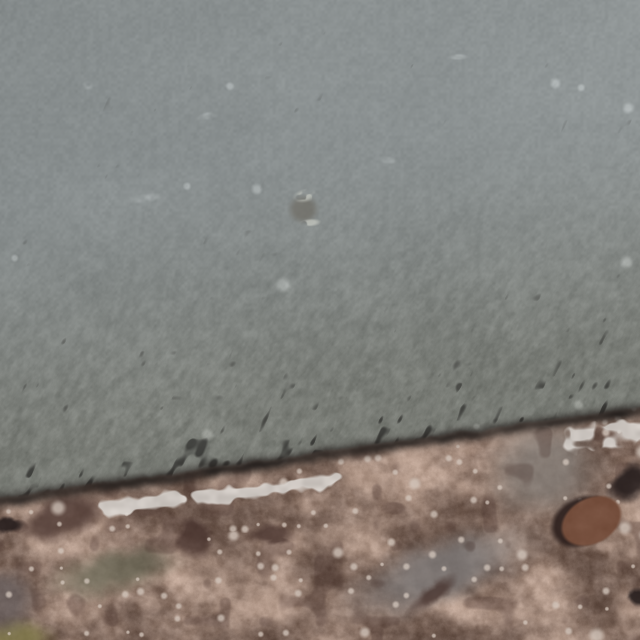
Reproduce this texture procedurally as a three.js fragment shader.

```glsl
// Grey concrete slab with a pitted lower edge above brown stony soil.
varying vec2 vUv;

float hash(vec2 p) {
  return fract(sin(dot(p, vec2(127.1, 311.7))) * 43758.5453);
}

float noise(vec2 p) {
  vec2 i = floor(p), f = fract(p);
  f = f * f * (3.0 - 2.0 * f);
  return mix(mix(hash(i), hash(i + vec2(1, 0)), f.x),
             mix(hash(i + vec2(0, 1)), hash(i + vec2(1, 1)), f.x), f.y);
}

float fbm(vec2 p) {
  float sum = 0.0, amp = 0.5;
  for (int i = 0; i < 5; i++) {
    sum += amp * noise(p);
    p = mat2(1.6, 1.2, -1.2, 1.6) * p + 7.3;
    amp *= 0.5;
  }
  return sum;
}

// Soft tilted ellipse: 1 at the centre, 0 outside.
float blob(vec2 p, vec2 centre, vec2 radius, float tilt, float soft) {
  p -= centre;
  p = vec2(p.x * cos(tilt) + p.y * sin(tilt), p.y * cos(tilt) - p.x * sin(tilt));
  return 1.0 - smoothstep(1.0 - soft, 1.0 + soft, length(p / radius));
}

// Strip of paint between two points.
float strip(vec2 p, vec2 a, vec2 b, float halfWidth) {
  vec2 d = b - a;
  float t = clamp(dot(p - a, d) / dot(d, d), 0.0, 1.0);
  return 1.0 - smoothstep(halfWidth - 0.003, halfWidth + 0.003, length(p - a - d * t));
}

// Pale round grains, one per grid cell, only in some cells.
float grains(vec2 p, float cells, float share) {
  vec2 id = floor(p * cells), f = fract(p * cells);
  vec2 spot = 0.3 + 0.4 * vec2(hash(id + 3.1), hash(id + 8.7));
  float size = 0.12 + 0.16 * hash(id + 5.9);
  return step(hash(id), share) * (1.0 - smoothstep(size * 0.4, size * 1.5, length(f - spot)));
}

vec3 concrete(vec2 p, float above) {
  vec3 col = mix(vec3(0.475, 0.485, 0.46), vec3(0.545, 0.568, 0.57), smoothstep(0.0, 0.5, above));
  col += 0.035 * (p.x - 0.5) * smoothstep(0.1, 0.6, above);
  col += 0.04 * (fbm(p * vec2(6, 9)) - 0.5);

  // Fine slanted grain, rougher toward the edge
  vec2 q = vec2(p.x - 0.45 * p.y, p.y);
  float rough = 1.0 - smoothstep(0.05, 0.5, above);
  col += (0.04 + 0.10 * rough) * (fbm(q * vec2(100, 65)) - 0.48);
  col += 0.03 * (noise(p * 210.0) - 0.5);

  // Dark pits, gathered near the edge
  float pits = 0.65 * noise(q * vec2(100, 58)) + 0.35 * noise(q * vec2(45, 30) + 9.0);
  float dense = exp(-above * 8.0);
  float level = 0.86 - 0.23 * dense;
  col = mix(col, vec3(0.21, 0.21, 0.20), smoothstep(level, level + 0.16, pits) * (0.3 + 0.7 * dense));

  // Small raised flecks and the larger chip
  float flecks = blob(p, vec2(0.228, 0.69), vec2(0.02, 0.006), 0.15, 0.5)
    + blob(p, vec2(0.325, 0.819), vec2(0.013, 0.005), 0.2, 0.5)
    + blob(p, vec2(0.605, 0.75), vec2(0.013, 0.005), -0.1, 0.5)
    + blob(p, vec2(0.716, 0.911), vec2(0.012, 0.004), 0.0, 0.5)
    + blob(p, vec2(0.137, 0.867), vec2(0.007, 0.006), 0.0, 0.5);
  col += 0.10 * flecks * noise(p * 130.0) + 0.12 * grains(p, 26.0, 0.03);
  col = mix(col, vec3(0.43, 0.42, 0.39), 0.7 * blob(p, vec2(0.474, 0.673), vec2(0.02, 0.019), 0.0, 0.4));
  float rim = blob(p, vec2(0.476, 0.694), vec2(0.014, 0.008), 0.2, 0.5)
    + blob(p, vec2(0.485, 0.652), vec2(0.013, 0.005), 0.1, 0.5);
  return mix(col, vec3(0.77, 0.78, 0.75), 0.75 * rim * smoothstep(0.2, 0.6, noise(p * 120.0)));
}

vec3 soil(vec2 p) {
  vec2 w = p + 0.025 * (vec2(fbm(p * 22.0), fbm(p * 22.0 + 40.0)) - 0.5);
  vec3 col = mix(vec3(0.40, 0.32, 0.28), vec3(0.72, 0.62, 0.56), smoothstep(0.15, 0.8, fbm(p * vec2(14, 20))));
  col += 0.24 * (fbm(p * 75.0) - 0.48);

  // Grey, green and yellowish patches
  col = mix(col, vec3(0.49, 0.48, 0.48), 0.75 * blob(w, vec2(0.69, 0.105), vec2(0.12, 0.04), 0.35, 0.6));
  col = mix(col, vec3(0.53, 0.51, 0.49), 0.7 * blob(w, vec2(0.85, 0.27), vec2(0.07, 0.06), 0.4, 0.6));
  col = mix(col, vec3(0.39, 0.39, 0.32), 0.7 * blob(w, vec2(0.18, 0.105), vec2(0.08, 0.028), 0.2, 0.6));
  col = mix(col, vec3(0.55, 0.53, 0.32), 0.7 * blob(w, vec2(0.02, 0.0), vec2(0.05, 0.025), 0.0, 0.6));
  col = mix(col, vec3(0.38, 0.36, 0.37), 0.6 * blob(w, vec2(0.0, 0.06), vec2(0.05, 0.04), 0.0, 0.6));

  // Dark hollows and clods
  float clods = blob(w, vec2(0.10, 0.192), vec2(0.055, 0.032), 0.4, 0.4)
    + blob(w, vec2(0.305, 0.158), vec2(0.023, 0.027), 0.5, 0.4)
    + blob(w, vec2(0.42, 0.164), vec2(0.03, 0.012), 0.1, 0.5)
    + blob(w, vec2(0.68, 0.075), vec2(0.035, 0.013), 0.7, 0.5)
    + smoothstep(0.70, 0.86, noise(p * 34.0)) * 0.4;
  col = mix(col, vec3(0.27, 0.19, 0.17), 0.75 * min(clods, 1.0));
  float holes = blob(w, vec2(0.012, 0.182), vec2(0.025, 0.011), 0.1, 0.4)
    + blob(w, vec2(0.985, 0.245), vec2(0.034, 0.023), 0.7, 0.4)
    + blob(w, vec2(0.997, 0.068), vec2(0.014, 0.014), 0.0, 0.4);
  col = mix(col, vec3(0.13, 0.10, 0.10), 0.85 * min(holes, 1.0));

  // Pale grains, then the round stone and its shadow
  col = mix(col, vec3(0.83, 0.78, 0.74), 0.75 * max(grains(p, 48.0, 0.15), grains(p + 0.37, 25.0, 0.07)));
  col = mix(col, vec3(0.17, 0.12, 0.11), 0.9 * blob(p, vec2(0.908, 0.185), vec2(0.048, 0.036), 0.5, 0.15));
  vec3 stone = vec3(0.46, 0.31, 0.24) + 0.08 * (fbm(p * 45.0) - 0.5);
  return mix(col, stone, blob(p, vec2(0.924, 0.186), vec2(0.049, 0.035), 0.5, 0.08));
}

void main() {
  vec2 p = vUv;
  float above = p.y - 0.222 - 0.14 * p.x + 0.010 * (fbm(p * 28.0) - 0.48);
  vec3 col = mix(soil(p), concrete(p, max(above, 0.0)), smoothstep(-0.004, 0.004, above));

  // Dark gap under the slab
  float gap = exp(-pow((above + 0.004) / 0.011, 2.0));
  col = mix(col, vec3(0.15, 0.13, 0.12), gap * (0.65 + 0.35 * noise(p * 30.0)));

  // Broken white paint
  vec2 w = p + 0.012 * (vec2(noise(p * 70.0), noise(p * 70.0 + 20.0)) - 0.5);
  float paint = strip(w, vec2(0.165, 0.207), vec2(0.28, 0.222), 0.011)
    + strip(w, vec2(0.312, 0.221), vec2(0.52, 0.250), 0.010)
    + strip(w, vec2(0.90, 0.313), vec2(1.02, 0.328), 0.018) * smoothstep(0.2, 0.45, noise(p * 62.0));
  col = mix(col, vec3(0.83, 0.81, 0.79) + 0.1 * (noise(p * 90.0) - 0.5), 0.92 * min(paint, 1.0));
  gl_FragColor = vec4(col, 1.0);
}
```
